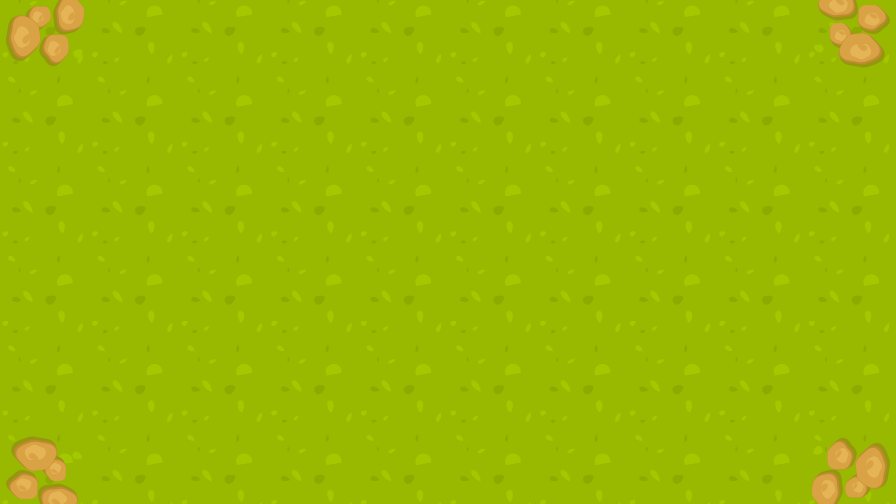
A WebGL 2 fragment shader for this texture:

```glsl
#version 300 es
precision highp float;

uniform vec2 u_resolution;
out vec4 outColor;

const float TILES_ACROSS = 10.0;
const vec3 GRASS = vec3(0.600, 0.722, 0.000);
const vec3 LIGHT_GRASS = vec3(0.645, 0.785, 0.000);
const vec3 DARK_GRASS = vec3(0.555, 0.665, 0.000);
const vec3 ROCK_SHADOW = vec3(0.590, 0.590, 0.060);
const vec3 ROCK_RIM = vec3(0.760, 0.540, 0.200);
const vec3 ROCK = vec3(0.850, 0.640, 0.270);
const vec3 ROCK_LIGHT = vec3(0.910, 0.730, 0.360);

// Leaf layout in one tile: centre, half size
const vec4 LIGHT_LEAVES[7] = vec4[7](
    vec4(0.314, -0.309, 0.075, 0.030), vec4(0.689, -0.535, 0.066, 0.034),
    vec4(0.062, -0.607, 0.034, 0.026), vec4(0.898, -0.656, 0.052, 0.022),
    vec4(0.375, -0.031, 0.042, 0.018), vec4(0.132, -0.890, 0.044, 0.025),
    vec4(0.305, -0.665, 0.032, 0.017));
const float LIGHT_ANGLES[7] = float[7](-0.90, -1.50, 0.50, 1.15, 0.45, -0.60, 0.70);
const vec4 DARK_LEAVES[5] = vec4[5](
    vec4(0.568, -0.344, 0.062, 0.047), vec4(0.184, -0.344, 0.048, 0.027),
    vec4(0.175, -0.700, 0.026, 0.016), vec4(0.654, -0.890, 0.038, 0.015),
    vec4(0.219, -0.012, 0.024, 0.010));
const float DARK_ANGLES[5] = float[5](0.50, -0.20, 0.15, 1.45, 1.55);

// Rocks of one cluster: centre, half size
const vec4 ROCKS[4] = vec4[4](
    vec4(0.169, 0.221, 0.125, 0.120), vec4(0.000, 0.000, 0.172, 0.235),
    vec4(0.508, 0.247, 0.155, 0.205), vec4(0.352, -0.130, 0.145, 0.162));

float hash(vec2 p) {
    return fract(sin(dot(p, vec2(127.1, 311.7))) * 43758.5453);
}

vec2 rotate(vec2 p, float angle) {
    float c = cos(angle), s = sin(angle);
    return mat2(c, s, -s, c) * p;
}

float fill(float dist, float pixel) {
    return 1.0 - smoothstep(-0.6 * pixel, 0.6 * pixel, dist);
}

float ellipse(vec2 p, vec2 radii) {
    return (length(p / radii) - 1.0) * min(radii.x, radii.y);
}

vec2 tileOffset(vec2 p, vec2 centre) {
    return fract(p - centre + 0.5) - 0.5;
}

// Ellipse narrowed toward one end
float leaf(vec2 p, vec2 radii, float angle) {
    vec2 q = rotate(p, -angle);
    q.y /= 1.0 - 0.3 * clamp(q.x / radii.x, -1.0, 1.0);
    return ellipse(q, radii);
}

// Rounded clump with a slanted flat base
float clump(vec2 p) {
    float dome = ellipse(p + vec2(0.0, 0.02), vec2(0.088, 0.085));
    return max(dome, 0.18 * p.x - 0.05 - p.y);
}

// Ellipse with an irregular outline
float stone(vec2 p, vec2 radii, float seed) {
    float a = atan(p.y, p.x + 1e-5);
    float wobble = 0.05 * sin(3.0 * a + 6.28 * seed) + 0.04 * sin(5.0 * a + 17.0 * seed);
    return ellipse(p / (1.0 + wobble), radii);
}

vec3 paintGrass(vec2 p, float pixel) {
    vec3 color = GRASS;
    for (int i = 0; i < 5; i++) {
        vec4 l = DARK_LEAVES[i];
        color = mix(color, DARK_GRASS, fill(leaf(tileOffset(p, l.xy), l.zw, DARK_ANGLES[i]), pixel));
    }
    for (int i = 0; i < 7; i++) {
        vec4 l = LIGHT_LEAVES[i];
        color = mix(color, LIGHT_GRASS, fill(leaf(tileOffset(p, l.xy), l.zw, LIGHT_ANGLES[i]), pixel));
    }
    return mix(color, LIGHT_GRASS, fill(clump(tileOffset(p, vec2(0.724, -0.127))), pixel));
}

vec3 paintRocks(vec3 color, vec2 p, float pixel) {
    // Sprigs beside the stones
    float sprigs = min(leaf(p - vec2(0.60, -0.19), vec2(0.055, 0.045), 0.6),
                       leaf(p - vec2(0.01, 0.46), vec2(0.055, 0.04), 1.2));
    color = mix(color, LIGHT_GRASS, fill(sprigs, pixel));
    for (int i = 0; i < 4; i++) {
        vec4 r = ROCKS[i];
        vec2 q = p - r.xy;
        float seed = hash(r.xy + 0.3);
        color = mix(color, ROCK_SHADOW, fill(stone(q + vec2(0.030, 0.022), r.zw * 1.04, seed), pixel));
        color = mix(color, ROCK_RIM, fill(stone(q, r.zw, seed), pixel));
        color = mix(color, ROCK, fill(stone(q - vec2(0.010, 0.006), r.zw * 0.93, seed), pixel));
        // Lit facet with a small notch
        float facet = stone(q + r.zw * vec2(0.15, 0.05), r.zw * vec2(0.48, 0.50), seed + 0.4);
        float notch = leaf(q - r.zw * vec2(0.12, -0.12), r.zw * vec2(0.34, 0.14), 1.1);
        color = mix(color, ROCK_LIGHT, 0.75 * fill(max(facet, -notch), pixel));
    }
    return color;
}

void main() {
    float pixel = TILES_ACROSS / u_resolution.x;
    vec2 size = u_resolution * pixel;
    vec2 p = gl_FragCoord.xy * pixel;
    vec3 color = paintGrass(p - vec2(0.0, size.y), pixel);

    // Each corner turns the same cluster by a quarter
    for (int i = 0; i < 4; i++) {
        vec2 inset = i % 2 == 0 ? vec2(0.273, 0.404) : vec2(0.404, 0.547);
        bool right = i >= 2;
        bool top = i == 0 || i == 3;
        vec2 anchor = vec2(right ? size.x - inset.x : inset.x, top ? size.y - inset.y : inset.y);
        color = paintRocks(color, rotate(p - anchor, 1.5708 * float(i)), pixel);
    }
    outColor = vec4(color, 1.0);
}
```
